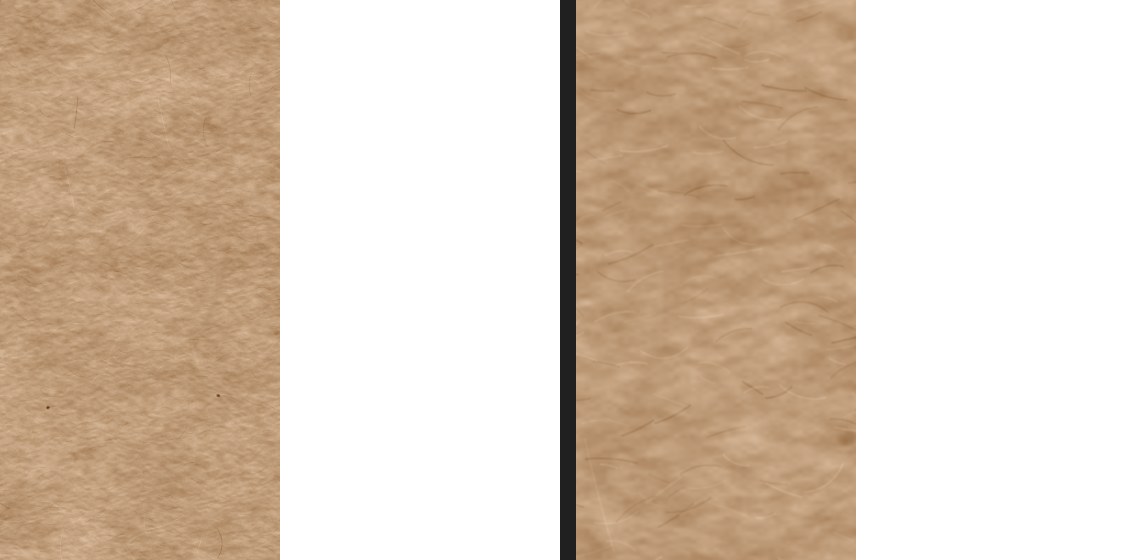
Left: the whole. Right: its middle third, enlarged.
Reproduce this texture procedurally as a Shadertoy shader.

```glsl
// Brown kraft paper with fine lying fibres on the left half, plain white on the right.
#define PAPER_COLOR vec3(0.747, 0.610, 0.474)
#define TONE_TINT vec3(0.85, 1.0, 1.12)
#define BLANK_COLOR vec3(1.0)
#define SPLIT_X 0.5
#define CLOUD_CONTRAST 0.13
#define STREAK_CONTRAST 0.055
#define GRAIN_CONTRAST 0.075
#define TOOTH_CONTRAST 0.035
#define FIBRE_LIGHT 0.055
#define FIBRE_DARK 0.075
#define SPECK_DARK 0.36

float hash(vec2 p) {
    vec3 q = fract(p.xyx * 0.1031);
    q += dot(q, q.yzx + 33.33);
    return fract((q.x + q.y) * q.z);
}

vec2 hash2(vec2 p) {
    return vec2(hash(p), hash(p + 57.3));
}

float noise(vec2 p) {
    vec2 i = floor(p), f = fract(p);
    f = f * f * (3.0 - 2.0 * f);
    return mix(mix(hash(i), hash(i + vec2(1, 0)), f.x),
               mix(hash(i + vec2(0, 1)), hash(i + vec2(1, 1)), f.x), f.y);
}

float fbm(vec2 p) {
    float sum = 0.0, amp = 0.5;
    for (int i = 0; i < 4; i++) {
        sum += amp * noise(p);
        p = p * 2.03 + 17.7;
        amp *= 0.55;
    }
    return sum / 1.01;
}

vec2 rotate(vec2 p, float a) {
    float c = cos(a), s = sin(a);
    return vec2(c * p.x + s * p.y, c * p.y - s * p.x);
}

// Coverage of short bent fibres, one candidate per grid cell
float fibres(vec2 p, float cells, float share, float tilt, float seed, float px) {
    float cover = 0.0;
    vec2 home = floor(p * cells);
    for (int y = -1; y <= 1; y++)
    for (int x = -1; x <= 1; x++) {
        vec2 id = home + vec2(x, y);
        vec2 key = id + seed;
        if (hash(key + 3.1) > share) continue;
        vec2 shape = hash2(key + 11.9);
        vec2 q = rotate(p - (id + hash2(key)) / cells, (shape.x - 0.5) * tilt);
        float halfLength = mix(0.2, 0.65, shape.y) / cells;
        q.y += (hash(key + 23.7) - 0.5) * 1.2 * cells * q.x * q.x;
        float d = length(vec2(max(abs(q.x) - halfLength, 0.0), q.y));
        float fade = mix(0.4, 1.0, hash(key + 41.3));
        cover = max(cover, fade * clamp((0.0006 - d) / px + 0.5, 0.0, 1.0));
    }
    return cover;
}

// Coverage of rare round specks, kept inside their cells
float specks(vec2 p, float cells, float share, float size, float seed, float px) {
    vec2 id = floor(p * cells);
    vec2 key = id + seed;
    vec2 q = p - (id + 0.2 + 0.6 * hash2(key)) / cells;
    float radius = size * mix(0.5, 1.0, hash(key + 7.7));
    float d = length(q * vec2(0.85, 1.0)) + 0.25 * size * (noise(p * 400.0) - 0.5);
    float dot1 = 1.0 - smoothstep(radius - px, radius + px, d);
    return step(hash(key + 19.1), share) * dot1;
}

// Brightness offset of the sheet around its mean
float paperTone(vec2 p, float px) {
    // Clouds and broad lying streaks
    float tone = CLOUD_CONTRAST * (fbm(p * vec2(7.0, 13.0) + 4.0) - 0.5);
    vec2 w = p + vec2(0.0, 0.014 * noise(p * vec2(11.0, 16.0)) + 0.004 * noise(p * 45.0));
    tone += STREAK_CONTRAST * (noise(w * vec2(28.0, 85.0)) - 0.5);

    // Crossing fine grain, then the tooth of the surface
    float grain = noise(rotate(w, 0.22) * vec2(75.0, 240.0))
                + noise(rotate(w, -0.26) * vec2(85.0, 215.0) + 31.0) - 1.0;
    tone += GRAIN_CONTRAST * grain;
    tone += TOOTH_CONTRAST * (noise(p * vec2(300.0, 430.0)) - 0.5);

    // Dense small fibres and a few long loose ones
    tone += FIBRE_LIGHT * (fibres(p, 46.0, 0.5, 1.3, 5.0, px) - 0.02);
    tone -= FIBRE_DARK * (fibres(p, 40.0, 0.45, 1.2, 90.0, px) - 0.02);
    tone += 1.2 * FIBRE_LIGHT * fibres(p, 15.0, 0.12, 4.0, 150.0, px);
    tone -= 1.6 * FIBRE_DARK * fibres(p, 22.0, 0.07, 5.0, 210.0, px);

    // Dark specks and faint stains
    tone -= SPECK_DARK * specks(p, 9.0, 0.09, 0.0033, 40.0, px);
    tone -= 0.2 * SPECK_DARK * specks(p, 11.0, 0.12, 0.005, 71.0, 2.0 * px);
    return tone;
}

void mainImage(out vec4 fragColor, in vec2 fragCoord) {
    vec2 p = fragCoord / iResolution.xy;
    float px = max(1.0 / iResolution.y, 0.0012);
    vec3 paper = PAPER_COLOR + TONE_TINT * paperTone(p, px);
    float blank = clamp((p.x - SPLIT_X) * iResolution.x + 0.5, 0.0, 1.0);
    fragColor = vec4(mix(paper, BLANK_COLOR, blank), 1.0);
}
```
